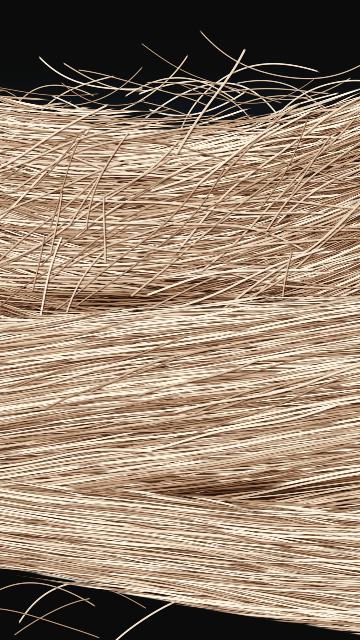
Give the GLSL for this texture, as a Shadertoy shader.

```glsl
// Heaped dry plant fibres on a black ground: a loose tangle above two combed bundles.
// Each bundle stacks rotated layers of hashed strand rows with warm contact shadows;
// stray fibres are scattered over them as bent parabola segments.

const vec3 UMBER = vec3(0.19, 0.11, 0.07);
const vec3 BROWN = vec3(0.45, 0.29, 0.19);
const vec3 TAN   = vec3(0.68, 0.53, 0.40);
const vec3 SAND  = vec3(0.85, 0.74, 0.62);
const vec3 CREAM = vec3(1.00, 0.96, 0.88);
const vec3 SHADE = vec3(0.62, 0.50, 0.43);

struct Bundle { float angle; float spread; float ragged; float seed; };

float hash(vec2 p) {
    vec3 q = fract(p.xyx * vec3(0.1031, 0.1030, 0.0973));
    q += dot(q, q.yzx + 33.33);
    return fract((q.x + q.y) * q.z);
}

// Coordinates along (x) and across (y) a direction.
vec2 rotate(vec2 p, float angle) {
    float c = cos(angle), s = sin(angle);
    return vec2(c * p.x + s * p.y, c * p.y - s * p.x);
}

// Fibre colour ramp: below 0 is deep shade, 1 is full cream.
vec3 straw(float tone) {
    vec3 col = mix(UMBER, BROWN, clamp(tone * 3.0 + 1.0, 0.0, 1.0));
    col = mix(col, TAN, clamp(tone * 3.0, 0.0, 1.0));
    col = mix(col, SAND, clamp(tone * 3.0 - 1.0, 0.0, 1.0));
    return mix(col, CREAM, clamp(tone * 3.0 - 2.0, 0.0, 1.0));
}

float bump(float x, float width) { return exp(-x * x / (width * width)); }

// One layer of parallel strands; inside is the signed depth within the bundle.
vec3 strandLayer(vec3 under, vec2 p, float angle, float rows, float tone,
                 float inside, float ragged, float seed, float px) {
    vec2 q = rotate(p, angle);
    q.y += 0.006 * sin(q.x * 6.0 + seed * 2.4) + 0.002 * sin(q.x * 17.0 + seed);
    float row = floor(q.y * rows);
    float pick = hash(vec2(row, seed));
    float along = q.x * (1.0 + 2.0 * pick) + pick * 17.0;
    float piece = floor(along), end = fract(along);
    float shade = hash(vec2(row + 37.0 * piece, seed + 5.0));
    float girth = hash(vec2(row + 11.0 * piece, seed + 71.0));
    float present = step(hash(vec2(row, piece + seed * 13.0)), 0.6)
        * smoothstep(0.0, 0.05, end) * (1.0 - smoothstep(0.95, 1.0, end))
        * smoothstep(-px, px, inside - ragged * pick);
    float wander = 0.13 * sin(q.x * (9.0 + 14.0 * pick) + pick * 40.0);
    float d = abs(fract(q.y * rows) - 0.5 - wander) / rows;
    float halfWidth = mix(0.15, 0.33, girth) / rows;
    float body = 1.0 - smoothstep(halfWidth - 0.4 * px, halfWidth + 0.4 * px, d);
    float shadow = 1.0 - smoothstep(halfWidth * 0.7, 0.5 / rows, d);
    float roundness = min(d / halfWidth, 1.0);
    vec3 fibre = straw(tone + mix(-0.42, 0.6, shade) - 0.28 * roundness * roundness);
    return mix(under * mix(vec3(1.0), SHADE, shadow * present), fibre, body * present);
}

vec3 drawBundle(vec3 col, vec2 p, Bundle b, float tone, float inside, float px) {
    col = mix(col, straw(tone - 0.7), smoothstep(0.4, 1.0, inside / b.ragged));
    for (int i = 0; i < 10; i++) {
        float seed = b.seed + float(i);
        float turn = b.spread * (2.0 * hash(vec2(seed, 3.0)) - 1.0);
        float rows = mix(120.0, 200.0, hash(vec2(seed, 8.0)));
        float lift = 0.025 * float(i) - 0.12;
        col = strandLayer(col, p, b.angle + turn, rows, tone + lift, inside, b.ragged, seed, px);
    }
    return col;
}

// A single bent fibre with a narrow shadow along its lower side.
vec3 drawStray(vec3 under, vec2 p, vec2 centre, float angle, float halfLength,
               float bend, float halfWidth, float tone, float px) {
    vec2 q = rotate(p - centre, angle);
    q.y -= bend * q.x * q.x + 0.003 * sin(q.x * 28.0 + tone * 40.0);
    float slope = 2.0 * bend * q.x;
    float d = q.y / sqrt(1.0 + slope * slope);
    float present = 1.0 - smoothstep(halfLength * 0.96, halfLength, abs(q.x));
    float body = 1.0 - smoothstep(halfWidth - 0.5 * px, halfWidth + 0.5 * px, abs(d));
    float shadow = 1.0 - smoothstep(0.0, halfWidth * 2.2, abs(d + halfWidth));
    vec3 fibre = straw(tone + 0.12 * clamp(d / halfWidth, -1.0, 1.0));
    return mix(under * mix(vec3(1.0), SHADE, shadow * present), fibre, body * present);
}

// Random strays centred within a box.
vec3 scatter(vec3 col, vec2 p, vec2 low, vec2 high, int count, float angle, float spread,
             float reach, float bend, float girth, float seed, float px) {
    for (int i = 0; i < count; i++) {
        vec2 id = vec2(float(i), seed);
        vec2 centre = mix(low, high, vec2(hash(id), hash(id + 20.5)));
        float turn = angle + spread * (2.0 * hash(id + 41.0) - 1.0);
        float curve = bend * (2.0 * hash(id + 63.0) - 1.3);
        float size = hash(id + 87.0);
        col = drawStray(col, p, centre, turn, reach * mix(0.4, 1.0, hash(id + 99.0)),
                        curve, girth * mix(0.5, 1.0, size), mix(0.35, 1.0, size), px);
    }
    return col;
}

void mainImage(out vec4 fragColor, in vec2 fragCoord) {
    float px = 1.0 / iResolution.y;
    vec2 p = fragCoord * px;
    // Black ground with a faint cool glow, and wisps at its two ends.
    vec3 col = vec3(0.045) + vec3(0.015, 0.03, 0.045) * bump(p.y - 0.82, 0.05);
    col = scatter(col, p, vec2(0.0, 0.80), vec2(0.58, 0.88), 36, 0.05, 0.6, 0.15, 6.0, 0.0013, 7.0, px);
    col = scatter(col, p, vec2(0.0, 0.03), vec2(0.25, 0.09), 6, 0.2, 0.5, 0.10, 3.0, 0.0016, 19.0, px);
    // Tangle: sags in the middle and darkens into the hollow below it.
    vec2 sag = p - vec2(0.0, 0.5 * (p.x - 0.28) * (p.x - 0.28));
    float tone = 0.67 - 0.5 * bump(p.y - 0.525 - 0.03 * p.x, 0.03) + 0.09 * sin(p.y * 40.0 + p.x * 9.0)
        - 0.28 * bump(p.y - 0.73, 0.05) * smoothstep(0.25, 0.5, p.x);
    float inside = min(0.825 - sag.y, p.y - 0.42);
    col = drawBundle(col, sag, Bundle(0.08, 0.27, 0.05, 100.0), tone, inside, px);
    col = scatter(col, p, vec2(0.0, 0.55), vec2(0.56, 0.81), 64, 0.25, 0.5, 0.20, 0.9, 0.0017, 31.0, px);
    col = scatter(col, p, vec2(0.05, 0.55), vec2(0.5, 0.76), 14, 1.15, 0.4, 0.09, 1.2, 0.0015, 47.0, px);
    col = drawStray(col, p, vec2(0.33, 0.84), 1.0, 0.10, 0.3, 0.0018, 0.85, px);
    // Middle bundle: rises to the right with a bright upper rim.
    inside = min(0.505 + 0.08 * p.x - p.y, p.y - 0.17);
    tone = 0.74 + 0.2 * bump(0.485 + 0.08 * p.x - p.y, 0.025) + 0.09 * sin(p.y * 55.0 - p.x * 6.0)
        - 0.5 * bump(p.y - 0.225, 0.026) * smoothstep(0.1, 0.4, p.x);
    col = drawBundle(col, p, Bundle(0.08, 0.12, 0.02, 200.0), tone, inside, px);
    col = scatter(col, p, vec2(0.0, 0.28), vec2(0.5, 0.50), 20, 0.2, 0.18, 0.24, 0.4, 0.0018, 61.0, px);
    // Lower bundle: falls to the right between two slanted edges.
    inside = min(0.25 - 0.075 * p.x - p.y, p.y - 0.105 + 0.178 * p.x);
    tone = 0.76 + 0.07 * sin(p.y * 60.0 + p.x * 8.0);
    col = drawBundle(col, p, Bundle(-0.13, 0.05, 0.018, 300.0), tone, inside, px);
    fragColor = vec4(col, 1.0);
}
```
